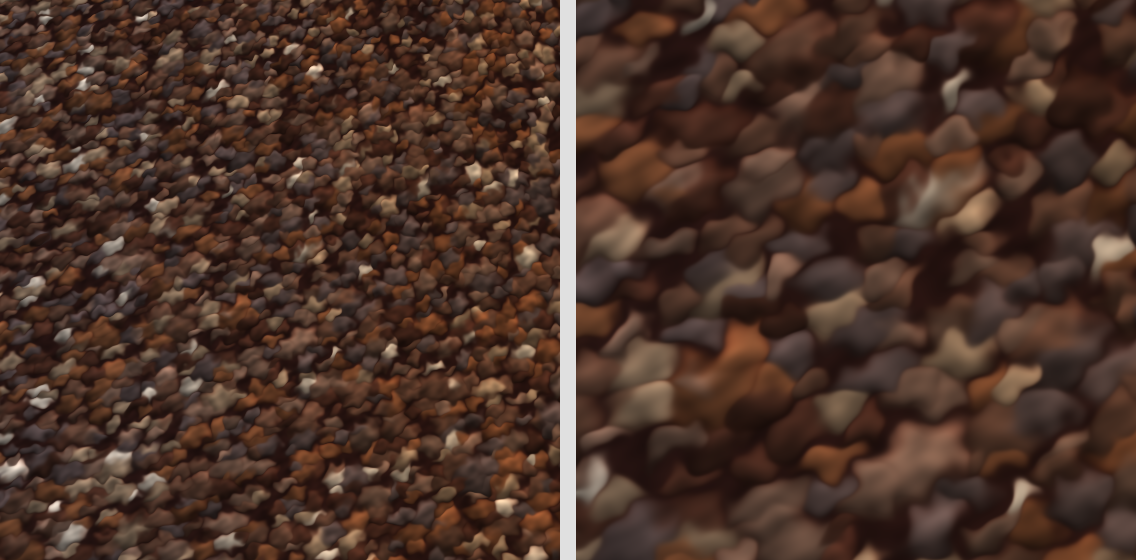
Left: the whole. Right: its middle third, enlarged.
Write a Shadertoy shader that draws this texture.

```glsl
const float HORIZON = 2.4;      // vanishing height in canvas units
const float DENSITY = 58.0;     // pebbles across at unit distance
const float TILT = 0.54;        // common direction of the long axes
const float TILT_DRIFT = 0.4;   // extra tilt from left to right
const float STRETCH = 1.7;      // length to width of a pebble
const float SHARPNESS = 5.0;    // crispness where pebbles meet
const float GAP_HEIGHT = -0.80; // level of the shadow between pebbles
const float LIGHT = 0.62;       // strength of the light from above
const float WARP = 0.34;        // irregularity of the outlines
const float MOTTLE = 0.42;      // uneven tone across the stones

const vec3 GAP = vec3(0.135, 0.068, 0.058);
const vec3 MUD = vec3(0.235, 0.135, 0.10);
const vec3 SLATE = vec3(0.275, 0.222, 0.212);
const vec3 UMBER = vec3(0.32, 0.215, 0.165);
const vec3 RUST = vec3(0.385, 0.232, 0.143);
const vec3 CLAY = vec3(0.39, 0.292, 0.24);
const vec3 TAN = vec3(0.485, 0.395, 0.31);
const vec3 PALE = vec3(0.64, 0.585, 0.52);
const vec3 EDGE_TINT = vec3(0.74, 0.64, 0.61);
const vec3 COOL_SIDE = vec3(0.97, 1.00, 1.05);
const vec3 WARM_SIDE = vec3(1.04, 0.98, 0.90);

vec4 hash4(vec2 p) {
    vec4 q = fract(p.xyxy * vec4(0.1031, 0.1030, 0.0973, 0.1099));
    q += dot(q, q.wzxy + 33.33);
    return fract((q.xxyz + q.yzzw) * q.zywx);
}

float gradientNoise(vec2 p) {
    vec2 cell = floor(p), f = fract(p);
    vec2 u = f * f * f * (f * (f * 6.0 - 15.0) + 10.0);
    vec4 corner;
    for (int i = 0; i < 4; i++) {
        vec2 o = vec2(i & 1, i >> 1);
        float a = 6.2832 * hash4(cell + o + 71.0).x;
        corner[i] = dot(vec2(cos(a), sin(a)), f - o);
    }
    vec2 rows = mix(corner.xz, corner.yw, u.x);
    return mix(rows.x, rows.y, u.y);
}

mat2 turn(float a) {
    float c = cos(a), s = sin(a);
    return mat2(c, -s, s, c);
}

vec3 stoneColor(float pick) {
    vec3 c = MUD;
    c = mix(c, SLATE, step(0.15, pick));
    c = mix(c, UMBER, step(0.34, pick));
    c = mix(c, RUST, step(0.52, pick));
    c = mix(c, CLAY, step(0.68, pick));
    c = mix(c, TAN, step(0.85, pick));
    return mix(c, PALE, step(0.965, pick));
}

vec3 pebbles(vec2 ground, float drift) {
    mat2 frame = turn(TILT);
    vec2 up = frame * vec2(0.0, 1.0);
    vec2 grid = vec2(1.0, STRETCH);
    vec2 p = frame * ground;
    p += WARP * vec2(gradientNoise(p * 1.9), gradientNoise(p * 1.9 + 37.0));
    vec2 home = floor(p * grid);

    // Soft height contest among the nearby stones and the gap
    float total = exp(SHARPNESS * GAP_HEIGHT);
    vec3 sum = GAP * total;
    for (int j = -2; j <= 2; j++)
    for (int i = -2; i <= 2; i++) {
        vec2 cell = home + vec2(i, j);
        vec4 place = hash4(cell);
        vec4 look = hash4(cell + 157.0);
        vec2 offset = p - (cell + place.xy) / grid;
        float radius = mix(0.46, 0.88, place.z * place.z);
        float angle = (place.w - 0.5) * 0.9 + drift;
        float aspect = mix(1.35, 2.3, look.w);
        vec2 e = turn(angle) * offset * vec2(1.0, aspect) / radius;
        float d2 = dot(e, e);

        // Lit crown, darker underside and a faint reddish rim
        float lift = clamp(dot(offset, up) / radius, -0.6, 0.6);
        float body = smoothstep(1.5, 0.1, d2);
        vec3 stone = stoneColor(look.x) * mix(0.80, 1.18, look.y);
        stone *= mix(EDGE_TINT, vec3(1.0), body) * (0.98 + LIGHT * lift);

        float weight = exp(SHARPNESS * (0.75 * look.z - d2));
        sum += stone * weight;
        total += weight;
    }
    return sum / total;
}

void mainImage(out vec4 fragColor, in vec2 fragCoord) {
    vec2 uv = fragCoord / iResolution.xy;

    // Ground plane: stones shrink evenly toward the horizon
    float nearness = HORIZON - uv.y;
    vec2 ground = DENSITY * vec2((uv.x - 0.5) / nearness, -log(nearness));
    float drift = TILT_DRIFT * (uv.x - 0.5);
    vec3 color = pebbles(ground, drift);

    // Broad patches, mottling along the grain and a warmer right side
    color *= 1.0 + 0.10 * gradientNoise(uv * 6.0);
    color *= 1.0 + MOTTLE * gradientNoise(turn(TILT) * ground * vec2(1.5, 2.8));
    color *= mix(COOL_SIDE, WARM_SIDE, smoothstep(0.1, 0.9, uv.x));

    fragColor = vec4(clamp(color, 0.0, 1.0), 1.0);
}
```
